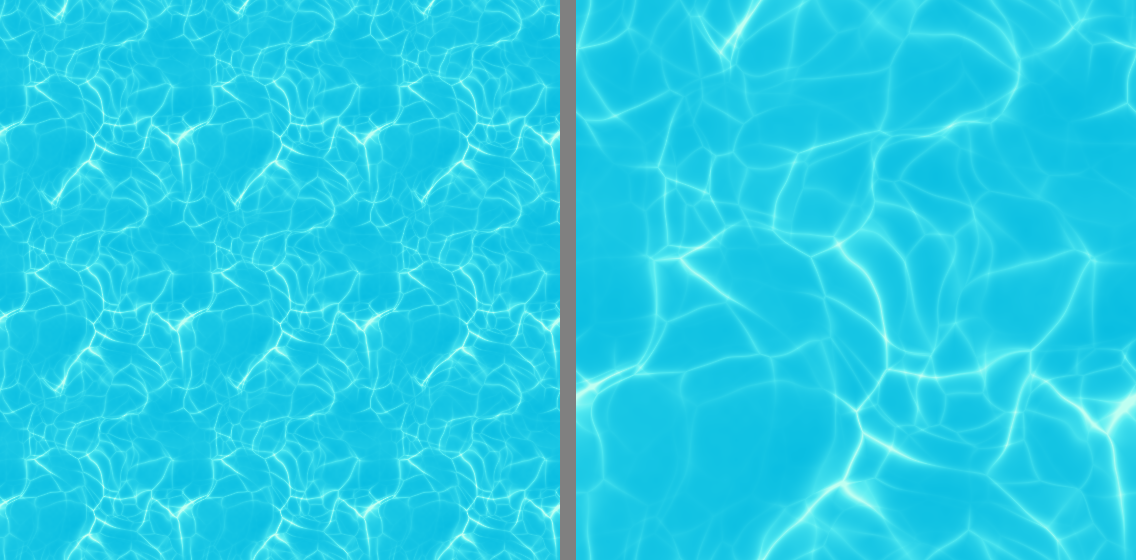
Left, the full canvas; right, a detail of the centre.
This texture is drawn by a WebGL 1 fragment shader. Its source:

```glsl
precision highp float;
// Sunlit pool water: a web of soft caustic lines on turquoise, tiled three by three.

uniform vec2 u_resolution;

vec2 hash2(vec2 p) {
  vec3 q = fract(p.xyx * vec3(0.1031, 0.1030, 0.0973));
  q += dot(q, q.yzx + 33.33);
  return fract((q.xx + q.yz) * q.zy);
}

// Two channels of smooth value noise, wrapping after "period" cells
vec2 noise2(vec2 p, float period, float seed) {
  vec2 i = floor(p), f = fract(p);
  f = f * f * (3.0 - 2.0 * f);
  vec2 a = hash2(mod(i, period) + seed);
  vec2 b = hash2(mod(i + vec2(1.0, 0.0), period) + seed);
  vec2 c = hash2(mod(i + vec2(0.0, 1.0), period) + seed);
  vec2 d = hash2(mod(i + 1.0, period) + seed);
  return mix(mix(a, b, f.x), mix(c, d, f.x), f.y);
}

// Gap between the nearest and second nearest cell centre: zero on a cell border
float borderGap(vec2 p, float period, float seed) {
  vec2 i = floor(p), f = fract(p);
  float nearest = 9.0, second = 9.0;
  for (int y = -1; y <= 1; y++) {
    for (int x = -1; x <= 1; x++) {
      vec2 cell = vec2(float(x), float(y));
      vec2 jitter = 0.05 + 0.9 * hash2(mod(i + cell, period) + seed);
      float d = length(cell + jitter - f);
      second = min(second, max(nearest, d));
      nearest = min(nearest, d);
    }
  }
  return second - nearest;
}

// Bright thread with a faint halo, fading in and out along its length
float caustic(vec2 p, float period, float seed, float sharpness) {
  float gap = borderGap(p * period, period, seed);
  float fade = smoothstep(0.25, 0.8, noise2(p * 6.0, 6.0, seed + 7.0).x);
  return (exp(-gap * sharpness) + 0.22 * exp(-gap * 5.0)) * (0.08 + 0.92 * fade);
}

void main() {
  vec2 p = 3.0 * gl_FragCoord.xy / u_resolution;

  // One small patch bends differently in every repeat
  vec2 local = p - vec2(0.38, 0.9) + 0.5;
  vec2 offset = fract(local) - 0.5;
  vec2 bend = hash2(floor(local) + 41.0) - 0.5;
  p += 0.09 * bend * exp(-dot(offset, offset) * 70.0);

  // Ripples stretch and curve the web
  vec2 q = p + 0.15 * (noise2(p * 3.0, 3.0, 3.0) - 0.5);
  q += 0.06 * (noise2(p * 7.0, 7.0, 19.0) - 0.5);
  q += 0.014 * (noise2(p * 19.0, 19.0, 31.0) - 0.5);

  // Broad swells and fine mottling
  float light = 0.17 * noise2(q * 5.0, 5.0, 53.0).x;
  light += 0.09 * noise2(q * 13.0, 13.0, 61.0).x;
  light += 0.04 * (noise2(p * 56.0, 56.0, 71.0).x - 0.5);

  // Large, medium and small webs of light
  light += 1.20 * caustic(q, 4.0, 11.0, 20.0);
  light += 0.65 * caustic(q + 0.03 * noise2(p * 5.0, 5.0, 83.0), 7.0, 23.0, 14.0);
  light += 0.35 * caustic(q + 0.03 * noise2(p * 9.0, 9.0, 97.0), 11.0, 37.0, 9.0);

  vec3 deep = vec3(0.02, 0.735, 0.88);
  vec3 glow = vec3(0.35, 0.93, 0.95);
  vec3 glint = vec3(0.74, 1.0, 0.95);
  vec3 color = mix(deep, glow, clamp(light, 0.0, 1.0));
  color = mix(color, glint, smoothstep(0.8, 1.8, light));
  gl_FragColor = vec4(color, 1.0);
}
```
